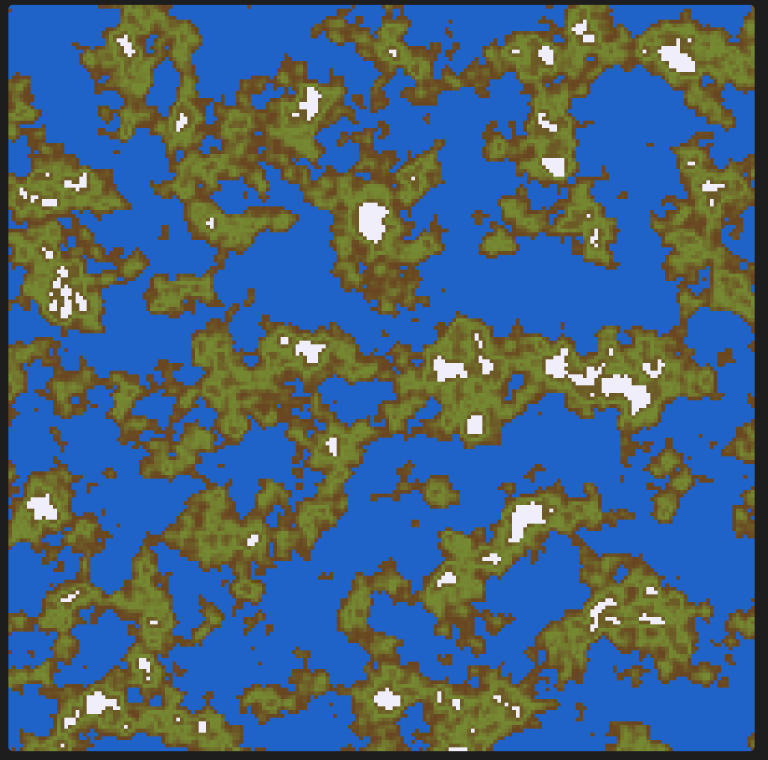
Write a WebGL 2 fragment shader that draws this texture.

```glsl
#version 300 es
precision highp float;
// A blocky terrain map in a dark frame: flat water, land and snowy peaks.
// Fractal gradient noise gives one height per square tile; height bands are
// coloured brown, green, brown, white, and 3x3 samples smooth the tile edges.

uniform vec2 u_resolution;
out vec4 fragColor;

// Layout, in units of the canvas height
const vec2 MAP_CENTER = vec2(0.502, 0.5026);
const float MAP_HALF = 0.491;
const float CORNER_RADIUS = 0.006;
const float TILES = 200.0;

// Height field
const float BASE_FREQUENCY = 9.0;
const int OCTAVES = 4;
const float GAIN = 0.65;
const float WATER_LEVEL = 0.0;
const float SNOW_LEVEL = 0.54;
const float GREEN_PEAK = 0.6;   // share of the way from water to snow
const float PEAK_FADE = 0.7;    // how far high land turns back to brown

// Colours
const vec3 FRAME = vec3(0.115);
const vec3 WATER = vec3(0.12, 0.39, 0.79);
const vec3 EARTH = vec3(0.41, 0.275, 0.13);
const vec3 GRASS = vec3(0.46, 0.54, 0.195);
const vec3 SNOW = vec3(0.94, 0.935, 0.98);

const int SAMPLES = 3;
const float TAU = 6.2831853;

float hash(vec2 p) {
    uvec2 q = uvec2(ivec2(p) + 4096);
    uint n = q.x * 1597334677u ^ q.y * 3812015801u;
    n = (n ^ (n >> 15)) * 2246822519u;
    n = (n ^ (n >> 13)) * 3266489917u;
    return float((n ^ (n >> 16)) >> 8) / 16777216.0;
}

// One of eight unit gradients at a lattice corner, dotted with the offset
float corner(vec2 cell, vec2 offset) {
    float angle = floor(hash(cell) * 8.0) * TAU / 8.0;
    return dot(vec2(cos(angle), sin(angle)), offset);
}

float gradientNoise(vec2 p) {
    vec2 i = floor(p);
    vec2 f = p - i;
    vec2 w = f * f * f * (f * (f * 6.0 - 15.0) + 10.0);
    vec2 e = vec2(1.0, 0.0);
    float low = mix(corner(i, f), corner(i + e.xy, f - e.xy), w.x);
    float high = mix(corner(i + e.yx, f - e.yx), corner(i + e.xx, f - e.xx), w.x);
    return mix(low, high, w.y);
}

float terrainHeight(vec2 p) {
    float sum = 0.0;
    float amplitude = 1.0;
    p *= BASE_FREQUENCY;
    for (int i = 0; i < OCTAVES; i++) {
        sum += amplitude * gradientNoise(p);
        p = p * 2.0 + vec2(37.3, 71.7);
        amplitude *= GAIN;
    }
    return sum;
}

vec3 terrainColor(float h) {
    if (h < WATER_LEVEL) return WATER;
    if (h > SNOW_LEVEL) return SNOW;
    float t = (h - WATER_LEVEL) / (SNOW_LEVEL - WATER_LEVEL);
    float green = smoothstep(0.06, GREEN_PEAK, t);
    green *= 1.0 - PEAK_FADE * smoothstep(GREEN_PEAK, 0.92, t);
    return mix(EARTH, GRASS, green);
}

// Signed distance to the rounded square of the map
float mapDistance(vec2 p) {
    vec2 d = abs(p) - MAP_HALF + CORNER_RADIUS;
    return length(max(d, 0.0)) + min(max(d.x, d.y), 0.0) - CORNER_RADIUS;
}

vec3 mapColor(vec2 p) {
    vec2 uv = p / (2.0 * MAP_HALF) + 0.5;
    vec2 tile = clamp(floor(uv * TILES), 0.0, TILES - 1.0);
    return terrainColor(terrainHeight((tile + 0.5) / TILES));
}

void main() {
    float pixel = 1.0 / u_resolution.y;
    vec2 center = gl_FragCoord.xy * pixel - MAP_CENTER;

    // Average tile colours over the pixel
    vec3 color = vec3(0.0);
    for (int y = 0; y < SAMPLES; y++) {
        for (int x = 0; x < SAMPLES; x++) {
            vec2 jitter = (vec2(x, y) + 0.5) / float(SAMPLES) - 0.5;
            color += mapColor(center + jitter * pixel);
        }
    }
    color /= float(SAMPLES * SAMPLES);

    // Surrounding frame
    float inside = clamp(0.5 - mapDistance(center) / pixel, 0.0, 1.0);
    fragColor = vec4(mix(FRAME, color, inside), 1.0);
}
```
